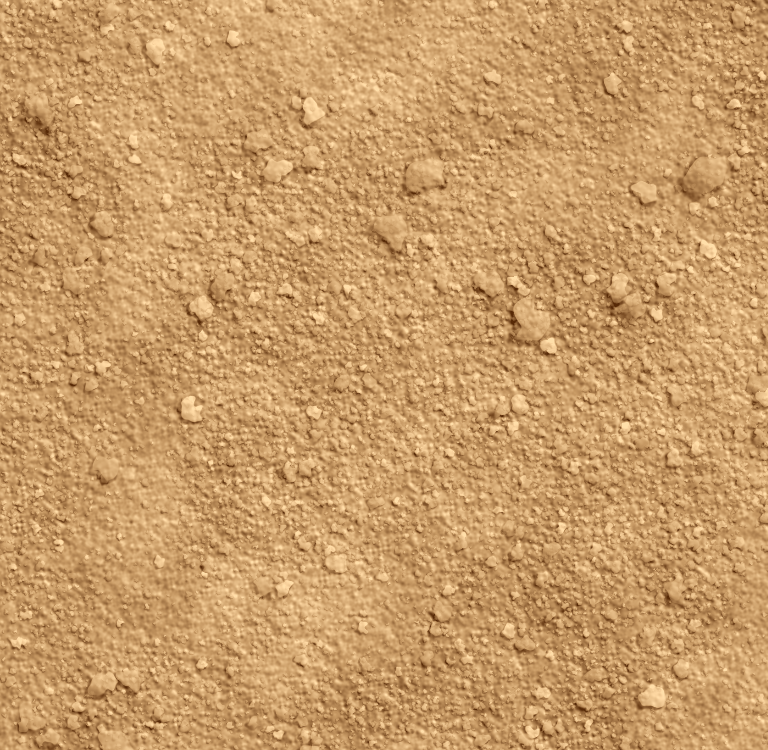
Reproduce this texture procedurally as a WebGL 1 fragment shader.

```glsl
precision highp float;
uniform vec2 u_resolution;

const vec2 LIGHT = vec2(0.6, 0.8);

float hash(vec2 p) {
  return fract(sin(dot(p, vec2(127.1, 311.7))) * 43758.5453);
}

float noise(vec2 p) {
  vec2 i = floor(p), f = fract(p);
  f = f * f * (3.0 - 2.0 * f);
  return mix(mix(hash(i), hash(i + vec2(1.0, 0.0)), f.x),
             mix(hash(i + vec2(0.0, 1.0)), hash(i + vec2(1.0, 1.0)), f.x), f.y);
}

float fbm(vec2 p) {
  float sum = 0.0, amp = 0.5;
  for (int i = 0; i < 4; i++) {
    sum += amp * noise(p);
    p = mat2(1.6, 1.2, -1.2, 1.6) * p + 7.3;
    amp *= 0.5;
  }
  return sum / 0.9375;
}

// Fine bumps of the soil surface, each octave turned off the grid
float relief(vec2 p) {
  vec2 q = mat2(0.8, 0.6, -0.6, 0.8) * p;
  vec2 s = mat2(0.92, -0.39, 0.39, 0.92) * p;
  return 0.3 * noise(q * 58.0) + 0.45 * noise(s * 112.0 + 3.1)
       + 0.4 * noise(q * 205.0 + 9.7);
}

// 0 on swept, dusty ground, 1 where crumbs gather
float roughness(vec2 p) {
  float swept = length((p - vec2(0.42, 0.95)) * vec2(1.0, 1.6));
  float patches = 0.6 * noise(p * 7.0 + 2.7) + 0.4 * noise(p * 19.0);
  return smoothstep(0.15, 0.65, patches) * smoothstep(0.05, 0.35, swept);
}

// Signed distance to a lumpy stone outline
float stone(vec2 d, float r, float phase) {
  float a = atan(d.y, d.x + 0.0001);
  return length(d) - r * (1.0 + 0.19 * sin(2.0 * a + phase)
       + 0.12 * sin(3.0 * a + phase * 2.3) + 0.07 * sin(5.0 * a + phase * 3.7));
}

// One size of stones scattered on a jittered grid, with their shadows
float scatter(float tone, vec2 p, float cells, float density, float lift, float shade) {
  vec2 q = p * cells;
  vec2 warp = vec2(noise(q * 4.0), noise(q * 4.0 + 31.0)) - 0.5;
  float soft = 0.0013 * cells;
  float shadow = 0.0, cover = 0.0, body = 0.0;
  for (int j = -1; j <= 1; j++) {
    for (int i = -1; i <= 1; i++) {
      vec2 cell = floor(q) + vec2(float(i), float(j));
      vec2 key = cell + cells * 1.37;
      float chance = density * mix(0.3, 1.35, roughness((cell + 0.5) / cells));
      if (hash(key) < chance) {
        float pick = hash(key + 17.3);
        float r = mix(0.17, 0.42, pick * pick);
        float phase = 6.283 * hash(key + 41.9);
        vec2 centre = cell + 0.2 + 0.6 * vec2(hash(key + 5.1), hash(key + 8.7));
        vec2 d = q - centre + warp * 0.2;
        float dist = stone(d, r, phase);
        float shadowDist = stone(d + LIGHT * r * 0.42, r, phase);
        shadow = max(shadow, 1.0 - smoothstep(-soft, soft + 0.06, shadowDist));
        float c = 1.0 - smoothstep(-soft, soft, dist);
        if (c > cover) {
          cover = c;
          float facing = clamp(dot(d, LIGHT) / r, -1.0, 1.0);
          float pale = hash(key + 63.0);
          body = 0.68 + lift * (0.3 + pale * pale * 1.4) + 0.16 * facing
               - 0.16 * (1.0 - smoothstep(-1.0, -0.35, facing));
        }
      }
    }
  }
  float grain = (tone - 0.66) * 0.35;
  return mix(tone - shade * shadow, body + grain, cover);
}

// Sandy colour ramp from shade to sunlit dust
vec3 earth(float tone) {
  vec3 umber = vec3(0.48, 0.30, 0.14);
  vec3 ochre = vec3(0.78, 0.60, 0.39);
  vec3 cream = vec3(0.92, 0.76, 0.55);
  return tone < 0.65 ? mix(umber, ochre, tone / 0.65)
                     : mix(ochre, cream, (tone - 0.65) / 0.35);
}

void main() {
  vec2 p = gl_FragCoord.xy / u_resolution.y;
  float rough = roughness(p);

  // Dusty ground with broad patches and lit grain
  float tone = 0.72 + 0.42 * (fbm(p * 4.0) - 0.5) - 0.06 * rough;
  tone += 0.4 * (fbm(p * 17.0 + 5.0) - 0.5);
  float slope = relief(p) - relief(p + LIGHT * 0.0042);
  tone += slope * mix(0.55, 1.05, rough);
  tone += 0.26 * (noise(mat2(0.8, 0.6, -0.6, 0.8) * p * 310.0) - 0.5);

  // Crumbs first, then ever larger and rarer stones
  tone = scatter(tone, p, 135.0, 0.44, 0.22, 0.36);
  tone = scatter(tone, p, 80.0, 0.38, 0.22, 0.40);
  tone = scatter(tone, p, 46.0, 0.24, 0.26, 0.44);
  tone = scatter(tone, p, 25.0, 0.14, 0.26, 0.46);
  tone = scatter(tone, p, 11.0, 0.07, 0.14, 0.44);

  // Grain dusting the stones
  tone += 0.3 * slope + 0.12 * (noise(p * 170.0 + 4.0) - 0.5);
  gl_FragColor = vec4(earth(clamp(tone, -0.3, 1.25)), 1.0);
}
```
